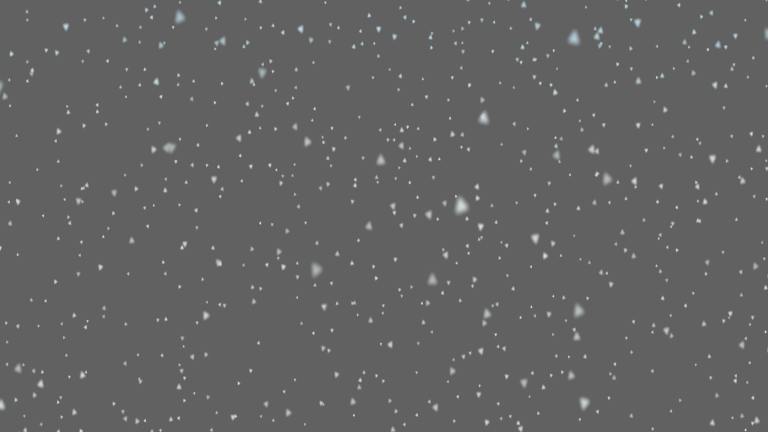
Give the GLSL for this texture, as a Shadertoy shader.

```glsl
// Soft pale snowflakes of many sizes scattered over flat grey air.
const vec3 AIR = vec3(0.38);
const vec3 SNOW = vec3(0.83, 0.86, 0.86);
const vec3 COLD_SNOW = vec3(0.74, 0.86, 0.91);
const int LAYERS = 8;
const float FIRST_CELLS = 22.0;    // cells per canvas height, finest layer
const float CELL_FALLOFF = 0.72;
const float FIRST_RADIUS = 0.0037; // in canvas heights
const float RADIUS_GROWTH = 1.27;
const float DENSITY = 0.41;        // share of cells holding a flake
const float STRETCH = 1.28;        // height over width of a flake
const float CORE = 0.08;           // solid part of the radius
const float WOBBLE = 0.13;

vec3 hash3(vec3 p) {
    p = fract(p * vec3(0.1031, 0.1030, 0.0973));
    p += dot(p, p.yxz + 33.33);
    return fract((p.xxy + p.yxx) * p.zyx);
}

// Opacity of one blurred, slightly uneven flake
float flake(vec2 offset, float radius, float phase, float pixel) {
    vec2 q = vec2(offset.x, offset.y / STRETCH);
    float angle = atan(q.y, q.x + 1e-6);
    float uneven = 1.0 + WOBBLE * sin(3.0 * angle + phase);
    float d = length(q) * uneven;
    return 1.0 - smoothstep(radius * CORE, radius + 0.3 * pixel, d);
}

// Opacity of one layer, with at most one flake in each cell
float snowLayer(vec2 uv, float cells, float radius, float seed, float pixel) {
    vec2 grid = uv * cells + seed * vec2(7.31, 3.77);
    vec2 cell = floor(grid);
    vec3 place = hash3(vec3(cell, seed * 17.0 + 5.0));
    vec3 look = hash3(vec3(cell + 61.0, seed * 23.0 + 11.0));
    float size = radius * mix(0.82, 1.18, look.x);
    float margin = min(0.45, size * cells * 1.6);
    vec2 center = mix(vec2(margin), vec2(1.0 - margin), place.xy);
    vec2 offset = (grid - cell - center) / cells;
    float present = step(place.z, DENSITY);
    float opacity = mix(0.65, 1.0, look.y);
    return present * opacity * flake(offset, size, look.z * 6.283, pixel);
}

void mainImage(out vec4 fragColor, in vec2 fragCoord) {
    float pixel = 1.0 / iResolution.y;
    vec2 uv = fragCoord * pixel;

    // Snow, from many fine specks to a few large flakes
    float clearAir = 1.0;
    float cells = FIRST_CELLS;
    float radius = FIRST_RADIUS;
    for (int i = 0; i < LAYERS; i++) {
        clearAir *= 1.0 - snowLayer(uv, cells, radius, float(i) + 1.0, pixel);
        cells *= CELL_FALLOFF;
        radius *= RADIUS_GROWTH;
    }

    // Colder tint towards the top
    vec3 snow = mix(SNOW, COLD_SNOW, smoothstep(0.6, 1.0, uv.y));
    fragColor = vec4(mix(snow, AIR, clearAir), 1.0);
}
```
